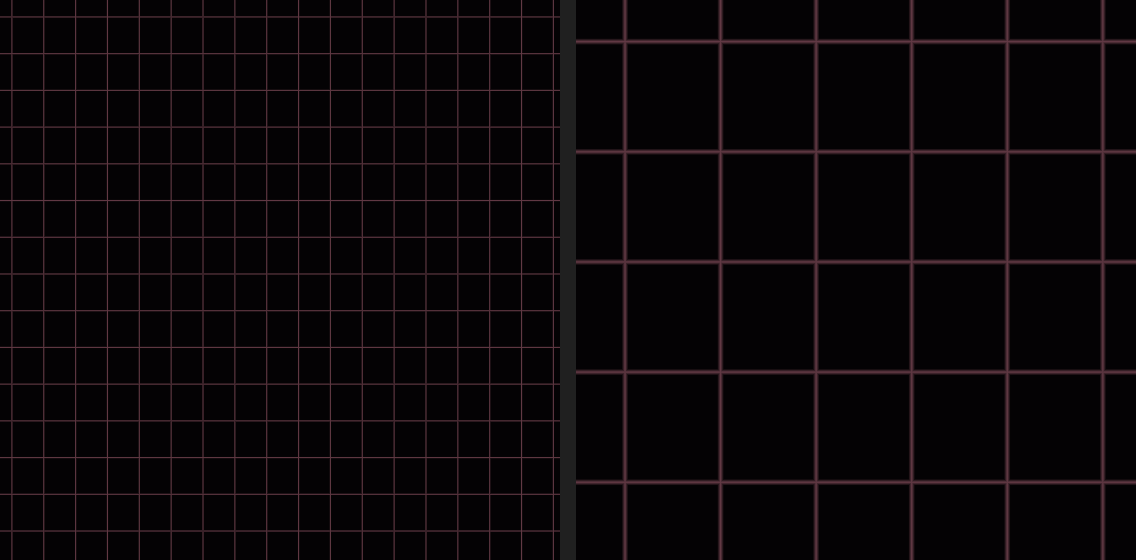
Left: the whole. Right: its middle third, enlarged.
This pattern is drawn by a three.js fragment shader. Its source:

```glsl
varying vec2 vUv;

const vec2 CELL_SIZE = vec2(0.05688, 0.06557);
const vec2 FIRST_LINE = vec2(0.02124, 0.05176);
const float LINE_WIDTH = 0.00195;
const float EDGE_SOFTNESS = 0.00195;

const vec3 BACKGROUND = vec3(0.016, 0.008, 0.014);
const vec3 LINE_COLOR = vec3(0.395, 0.23, 0.275);

// Distance to the nearest line of each repeating axis
vec2 gridDistance(vec2 p, vec2 origin, vec2 cell) {
  vec2 phase = fract((p - origin) / cell + 0.5) - 0.5;
  return abs(phase) * cell;
}

// Linear edge falloff centred on the line border
vec2 lineCoverage(vec2 dist, float width, float softness) {
  return clamp((0.5 * (width + softness) - dist) / softness, 0.0, 1.0);
}

void main() {
  vec2 dist = gridDistance(vUv, FIRST_LINE, CELL_SIZE);
  vec2 lines = lineCoverage(dist, LINE_WIDTH, EDGE_SOFTNESS);

  // Crossings keep the same tone as the lines
  float grid = max(lines.x, lines.y);
  gl_FragColor = vec4(mix(BACKGROUND, LINE_COLOR, grid), 1.0);
}
```
